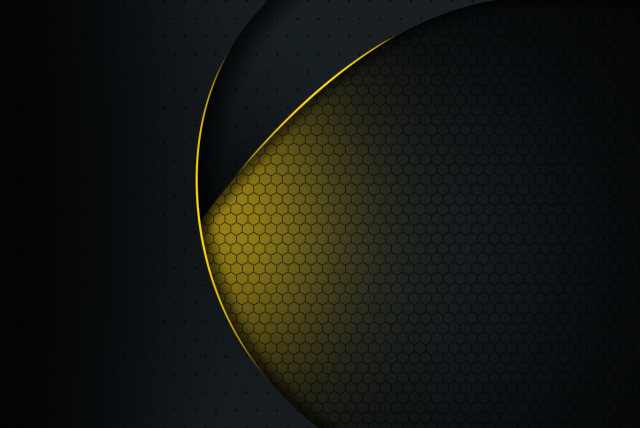
Write a Shadertoy shader that draws this background.

```glsl
#define HEX_WIDTH 0.0268
#define HEX_LINE 0.0011
#define DOT_SPACING 0.048
#define DOT_RADIUS 0.0032
#define RIM_WIDTH 0.0052
#define GLOW_CENTER vec2(0.52, 0.49)
#define GLOW_REACH vec2(0.27, 0.36)
#define GLOW_COLOR vec3(0.54, 0.44, 0.02)
#define RIM_COLOR vec3(1.0, 0.84, 0.06)
#define STEEL vec3(0.085, 0.108, 0.122)
#define NIGHT vec3(0.010, 0.016, 0.019)

// Offset from the nearest center of a triangular lattice with unit spacing
vec2 latticeCell(vec2 p) {
    vec2 period = vec2(1.0, 1.7320508);
    vec2 a = mod(p + 0.5 * period, period) - 0.5 * period;
    vec2 b = mod(p, period) - 0.5 * period;
    return dot(a, a) < dot(b, b) ? a : b;
}

// Distance to the border of a pointed-top hexagon of unit width
float hexBorder(vec2 p) {
    vec2 q = abs(latticeCell(p));
    return 0.5 - max(q.x, dot(q, vec2(0.5, 0.8660254)));
}

// Signed distance to the tall arc, positive on its right
float tallArc(vec2 p) {
    float d = p.y - 0.58;
    float x = 0.4595 + d * d * (0.68 + d * (0.25 + 0.92 * d));
    float slope = d * (1.36 + d * (0.75 + 3.68 * d));
    return (p.x - x) / sqrt(1.0 + slope * slope);
}

// Signed distance to the sweeping arc, positive below it
float sweepArc(vec2 p) {
    float t = min(p.x, 1.25) - 0.8;
    float y = 0.833 + t * (0.77 - 0.85 * t);
    float slope = 0.77 - 1.7 * t;
    return (y - p.y) / sqrt(1.0 + slope * slope);
}

// Tapered highlight: strength runs from 0 at the tips to 1 in the middle
float rim(float dist, float strength, float px) {
    float halfWidth = 0.5 * RIM_WIDTH * sqrt(strength);
    return smoothstep(px, -px, abs(dist) - halfWidth) * smoothstep(0.0, 0.5, strength);
}

void mainImage(out vec4 fragColor, in vec2 fragCoord) {
    vec2 p = fragCoord / iResolution.y;
    float px = 0.75 / iResolution.y;
    float tall = tallArc(p);
    float sweep = sweepArc(p);

    // Perforation shared by the smooth panels
    float dotDist = length(latticeCell(p / DOT_SPACING)) * DOT_SPACING - DOT_RADIUS;
    float perforation = 1.0 - 0.42 * smoothstep(px, -px, dotDist);

    // Left panel, lighter toward the arc and the corners beside it
    float lift = smoothstep(0.02, 0.62, p.x) * (0.85 + 0.7 * pow(abs(p.y - 0.5), 2.0));
    vec3 leftPanel = mix(NIGHT, STEEL, lift) * perforation;

    // Crescent, shaded by the left panel
    float crescentLight = smoothstep(0.42, 1.0, 0.55 * p.x + 0.62 * p.y);
    vec3 crescent = mix(NIGHT, STEEL * 1.1, crescentLight) * perforation;
    crescent *= mix(0.3, 1.0, smoothstep(0.0, 0.075, tall));

    // Honeycomb panel with a warm glow over a cool center
    vec2 coolOffset = (p - vec2(0.96, 0.42)) / vec2(0.52, 0.62);
    vec3 comb = mix(NIGHT, STEEL, exp(-1.3 * dot(coolOffset, coolOffset)));
    vec2 warmOffset = (p - GLOW_CENTER) / GLOW_REACH;
    comb += GLOW_COLOR * exp(-dot(warmOffset, warmOffset));
    float border = hexBorder((p - vec2(0.566, 0.6276)) / HEX_WIDTH) * HEX_WIDTH;
    float line = smoothstep(px, -px, border - HEX_LINE);
    comb *= 1.0 - 0.58 * line;
    comb *= mix(0.45, 1.0, smoothstep(0.0, 0.04, sweep));
    comb *= mix(0.4, 1.0, smoothstep(0.0, 0.045, tall));

    // Stack the panels
    vec3 color = mix(crescent, comb, smoothstep(-px, px, sweep));
    float onRight = smoothstep(-px, px, tall);

    // Golden rims, brightest in their middle
    float sweepStrength = max(0.0, 1.0 - pow((p.x - 0.74) / 0.2, 2.0));
    vec3 sweepGold = RIM_COLOR * mix(0.45, 1.0, sweepStrength);
    color = mix(color, sweepGold, rim(sweep + 0.001, sweepStrength, px));
    color = mix(leftPanel, color, onRight);

    float tallStrength = max(0.0, 1.0 - pow((p.y - 0.5) / 0.41, 2.0));
    vec3 tallGold = RIM_COLOR * mix(0.4, 1.0, tallStrength);
    color = mix(color, tallGold, rim(tall, tallStrength, px));

    fragColor = vec4(color, 1.0);
}
```
